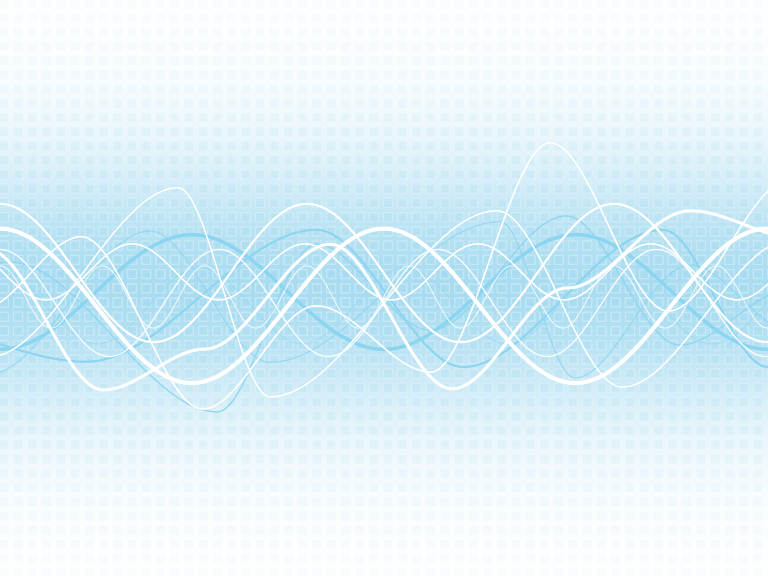
This background is drawn by a Shadertoy shader. Its source:

```glsl
// Woven wave lines over a soft blue horizontal glow with a fine grid of squares.
// Regular waves are cosines; irregular ones ease between their turning points.
// Coordinates are in canvas heights, so x spans 0 to 4/3 and y spans 0 to 1.

const float TAU = 6.2831853;
const int KNOTS = 8;
const vec3 WHITE = vec3(1.0);
const vec3 GLOW_BLUE = vec3(0.665, 0.863, 0.943);
const vec3 LINE_BLUE = vec3(0.55, 0.835, 0.945);

// Both curve functions return the height and slope at x.
vec2 cosineWave(float x, float crest, float period, float middle, float amplitude) {
    float k = TAU / period;
    float phase = k * (x - crest);
    return vec2(middle + amplitude * cos(phase), -amplitude * k * sin(phase));
}

vec2 easedWave(float x, vec2 knots[KNOTS]) {
    vec2 curve = vec2(knots[0].y, 0.0);
    for (int i = 0; i < KNOTS - 1; i++) {
        vec2 span = knots[i + 1] - knots[i];
        float t = clamp((x - knots[i].x) / span.x, 0.0, 1.0);
        curve += span.y * vec2(t * t * (3.0 - 2.0 * t), 6.0 * t * (1.0 - t) / span.x);
    }
    return curve;
}

// Coverage of a smooth line, using the slope to keep its width even.
float stroke(float y, vec2 curve, float halfWidth, float pixel) {
    float d = abs(y - curve.x) / sqrt(1.0 + curve.y * curve.y);
    return 1.0 - smoothstep(halfWidth - 0.6 * pixel, halfWidth + 0.6 * pixel, d);
}

float boxDistance(vec2 p, float halfSize) {
    vec2 q = abs(p) - halfSize;
    return length(max(q, 0.0)) + min(max(q.x, q.y), 0.0);
}

// Glow with tinted squares outside and pale square outlines inside.
vec3 background(vec2 p, float pixel) {
    float offset = (p.y - 0.5) / 0.255;
    float glow = exp(-offset * offset);
    vec3 color = mix(WHITE, GLOW_BLUE, glow);
    float cell = 0.0247;
    vec2 local = (fract((p - vec2(0.0068, 0.9935)) / cell + 0.5) - 0.5) * cell;
    float d = boxDistance(local, 0.0078);
    float gap = smoothstep(-0.6 * pixel, 0.6 * pixel, d);
    float outline = 1.0 - smoothstep(0.0004, 0.0004 + pixel, abs(d));
    color -= 0.018 * vec3(1.0, 0.45, 0.25) * (1.0 - gap) * (1.0 - glow);
    color = mix(color, WHITE, 0.4 * gap * (1.0 - glow));
    return mix(color, WHITE, 0.3 * outline * glow);
}

vec3 blueLines(vec3 color, vec2 p, float pixel) {
    vec2 rolling = easedWave(p.x, vec2[KNOTS](
        vec2(-0.4, 0.5), vec2(-0.2, 0.45), vec2(0.15, 0.372), vec2(0.549, 0.601),
        vec2(0.804, 0.363), vec2(1.151, 0.601), vec2(1.333, 0.363), vec2(1.5, 0.5)));
    vec2 deep = easedWave(p.x, vec2[KNOTS](
        vec2(-0.2, 0.45), vec2(0.017, 0.545), vec2(0.377, 0.285), vec2(0.549, 0.576),
        vec2(0.747, 0.427), vec2(0.983, 0.625), vec2(1.18, 0.401), vec2(1.372, 0.497)));
    vec2 slender = easedWave(p.x, vec2[KNOTS](
        vec2(-0.02, 0.35), vec2(0.26, 0.599), vec2(0.469, 0.371), vec2(0.868, 0.615),
        vec2(0.998, 0.344), vec2(1.198, 0.54), vec2(1.372, 0.427), vec2(1.5, 0.5)));
    vec2 broad = cosineWave(p.x, 0.333, 0.667, 0.493, 0.0995);
    vec2 ripple = cosineWave(p.x, 0.347, 0.356, 0.469, 0.066);
    float ink = 0.5 * stroke(p.y, ripple, 0.0010, pixel);
    ink = max(ink, 0.8 * stroke(p.y, slender, 0.0011, pixel));
    ink = max(ink, 0.9 * stroke(p.y, deep, 0.0013, pixel));
    ink = max(ink, stroke(p.y, rolling, 0.0019, pixel));
    ink = max(ink, stroke(p.y, broad, 0.0031, pixel));
    return mix(color, LINE_BLUE, ink);
}

vec3 whiteLines(vec3 color, vec2 p, float pixel) {
    vec2 shouldered = easedWave(p.x, vec2[KNOTS](
        vec2(-0.02, 0.566), vec2(0.179, 0.323), vec2(0.356, 0.394), vec2(0.573, 0.576),
        vec2(0.785, 0.325), vec2(0.985, 0.5), vec2(1.198, 0.634), vec2(1.39, 0.585)));
    vec2 plunging = easedWave(p.x, vec2[KNOTS](
        vec2(-0.2, 0.45), vec2(-0.02, 0.38), vec2(0.309, 0.674), vec2(0.469, 0.311),
        vec2(0.863, 0.634), vec2(1.08, 0.328), vec2(1.372, 0.583), vec2(1.5, 0.5)));
    vec2 peaked = easedWave(p.x, vec2[KNOTS](
        vec2(-0.035, 0.462), vec2(0.141, 0.589), vec2(0.352, 0.29), vec2(0.549, 0.469),
        vec2(0.748, 0.354), vec2(0.955, 0.752), vec2(1.16, 0.46), vec2(1.372, 0.688)));
    vec2 broad = cosineWave(p.x, 0.0, 0.666, 0.469, 0.134);
    vec2 tall = cosineWave(p.x, 0.0, 0.533, 0.526, 0.12);
    vec2 medium = cosineWave(p.x, 0.0, 0.38, 0.474, 0.093);
    vec2 shallow = cosineWave(p.x, 0.5295, 0.3, 0.528, 0.0486);
    vec2 quick = cosineWave(p.x, 0.533, 0.1777, 0.4844, 0.054);
    float ink = 0.8 * stroke(p.y, quick, 0.0009, pixel);
    ink = max(ink, 0.9 * stroke(p.y, medium, 0.0012, pixel));
    ink = max(ink, stroke(p.y, shallow, 0.0014, pixel));
    ink = max(ink, stroke(p.y, plunging, 0.0013, pixel));
    ink = max(ink, stroke(p.y, peaked, 0.0014, pixel));
    ink = max(ink, stroke(p.y, tall, 0.0019, pixel));
    ink = max(ink, stroke(p.y, shouldered, 0.0027, pixel));
    ink = max(ink, stroke(p.y, broad, 0.0036, pixel));
    return mix(color, WHITE, ink);
}

void mainImage(out vec4 fragColor, in vec2 fragCoord) {
    float pixel = 1.0 / iResolution.y;
    vec2 p = fragCoord * pixel;
    vec3 color = background(p, pixel);
    color = blueLines(color, p, pixel);
    color = whiteLines(color, p, pixel);
    fragColor = vec4(color, 1.0);
}
```
